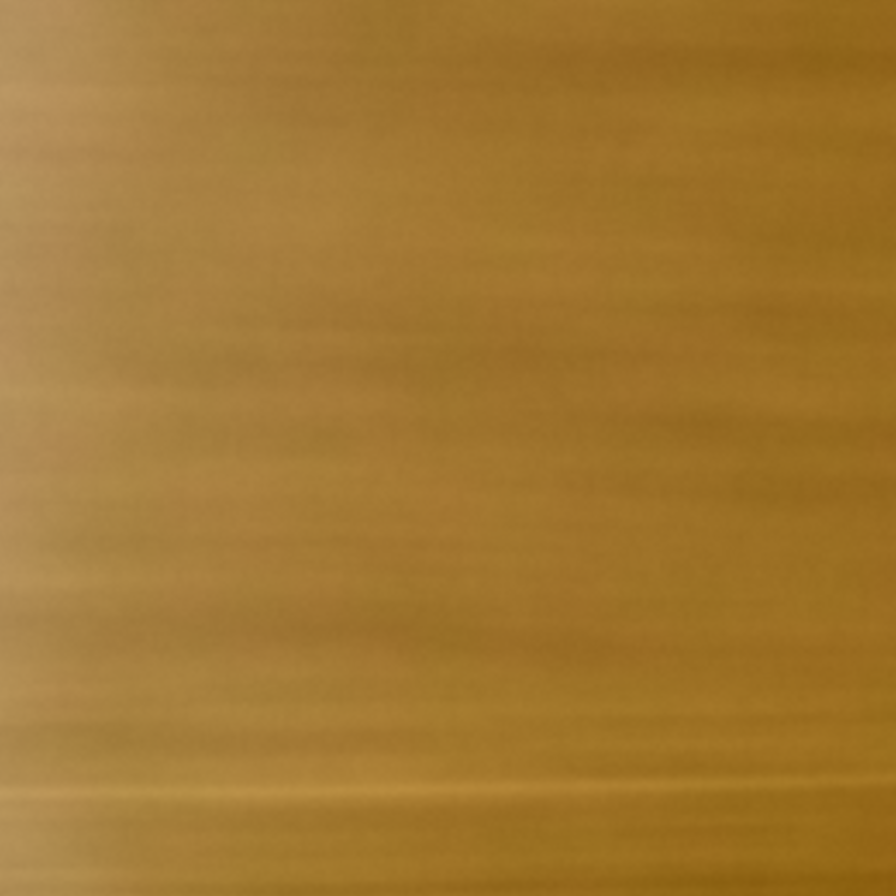
A WebGL 1 fragment shader for this texture:

```glsl
precision highp float;
// Brushed golden-brown surface with soft horizontal streaks and a pale sheen on the left.
uniform vec2 u_resolution;

#define PALE_EDGE vec3(0.705, 0.570, 0.375)
#define PALE_TAN vec3(0.655, 0.505, 0.265)
#define OCHRE vec3(0.622, 0.452, 0.178)
#define DEEP_OCHRE vec3(0.595, 0.420, 0.125)
#define BROAD_STREAKS 0.040
#define FINE_STREAKS 0.026
#define MOTTLE 0.026
#define GRAIN 0.022
#define RIDGE_HEIGHT 0.122
#define RIDGE_LIGHT 0.050

float hash(vec2 p) {
  vec3 q = fract(vec3(p.xyx) * 0.1031);
  q += dot(q, q.yzx + 33.33);
  return fract((q.x + q.y) * q.z);
}

// Smooth value noise, centred on zero.
float noise(vec2 p) {
  vec2 cell = floor(p);
  vec2 f = fract(p);
  f = f * f * f * (f * (f * 6.0 - 15.0) + 10.0);
  float low = mix(hash(cell), hash(cell + vec2(1.0, 0.0)), f.x);
  float high = mix(hash(cell + vec2(0.0, 1.0)), hash(cell + vec2(1.0, 1.0)), f.x);
  return mix(low, high, f.y) - 0.5;
}

float fbm(vec2 p) {
  float sum = 0.0;
  float weight = 0.55;
  for (int i = 0; i < 4; i++) {
    sum += weight * noise(p);
    p = mat2(1.6, 1.2, -1.2, 1.6) * p + 17.3;
    weight *= 0.5;
  }
  return sum;
}

// Sheen falling off from the left edge into deep ochre.
vec3 sheen(float x) {
  vec3 color = mix(PALE_EDGE, PALE_TAN, smoothstep(-0.06, 0.20, x));
  color = mix(color, OCHRE, smoothstep(0.08, 0.56, x));
  return mix(color, DEEP_OCHRE, smoothstep(0.45, 1.05, x));
}

// Long streaks, finer and stronger towards the bottom.
float streaks(vec2 p) {
  float low = 1.0 - smoothstep(0.12, 0.42, p.y);
  float broad = noise(vec2(p.x * 2.2 + 3.0, p.y * 17.0));
  float medium = noise(vec2(p.x * 3.1 + 9.0, p.y * 34.0 + 5.0));
  float fine = noise(vec2(p.x * 2.6 + 21.0, p.y * 72.0));
  return BROAD_STREAKS * (broad + 0.55 * medium)
    + FINE_STREAKS * fine * mix(0.5, 1.3, low);
}

// One thin bright ridge with a faint shadow below it.
float ridge(vec2 p) {
  float d = p.y - RIDGE_HEIGHT;
  float light = exp(-d * d / 0.00007);
  float shade = exp(-(d + 0.028) * (d + 0.028) / 0.0002);
  float strength = 0.8 + 0.7 * noise(vec2(p.x * 5.0, 2.0));
  return RIDGE_LIGHT * (light * strength - 0.3 * shade);
}

void main() {
  vec2 uv = gl_FragCoord.xy / u_resolution;

  // Streaks rise slightly at the bottom and sag through the middle.
  vec2 p = uv;
  float tilt = mix(-0.020, 0.025, smoothstep(0.15, 0.40, uv.y));
  p.y += tilt * (uv.x - 0.5) + 0.010 * noise(uv * vec2(2.5, 3.0));

  float cloud = fbm(uv * vec2(9.0, 15.0));
  float weave = noise(uv * vec2(85.0, 28.0)) + noise(uv * vec2(40.0, 95.0));
  float grain = noise(uv * 150.0) + 0.6 * noise(uv * 260.0 + 40.0);

  float light = streaks(p) + ridge(p) + MOTTLE * (cloud + 0.22 * weave);
  light += GRAIN * 0.5 * grain;

  // Uneven sheen boundary, then light tinted towards warm yellow.
  vec3 color = sheen(uv.x + 0.09 * noise(uv * vec2(3.0, 5.0)) - 0.02 * (uv.y - 0.5));
  color += light * vec3(1.0, 0.96, 0.78);
  color += vec3(0.5, -0.3, 0.4) * 0.02 * noise(uv * vec2(14.0, 18.0) + 60.0);

  // Blue drops away in the lower part, and the corners darken a little.
  color.b -= 0.025 * (1.0 - smoothstep(0.0, 0.45, uv.y));
  color -= 0.025 * smoothstep(0.6, 1.0, uv.x) * smoothstep(0.75, 1.0, uv.y);
  color -= 0.020 * (1.0 - smoothstep(0.0, 0.09, uv.y));

  gl_FragColor = vec4(clamp(color, 0.0, 1.0), 1.0);
}
```
